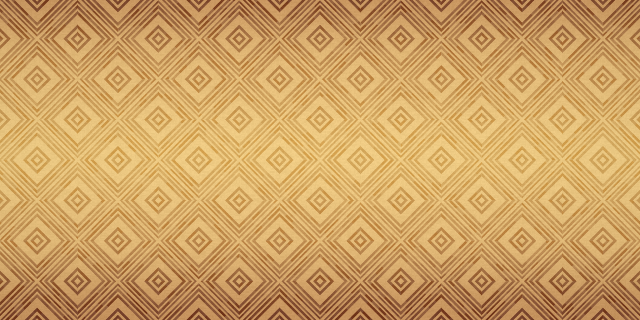
Reproduce this pattern procedurally as a Shadertoy shader.

```glsl
// Golden lattice of concentric diamonds with patchy stripes, darkening to brown at top and bottom.

const float PERIOD = 0.2526;   // diamond spacing, in canvas heights
const int BAND_COUNT = 5;
// Inner and outer radius of each band, in lattice cells
const vec2 BANDS[BAND_COUNT] = vec2[](
    vec2(0.042, 0.085), vec2(0.128, 0.174),
    vec2(0.300, 0.343), vec2(0.375, 0.418), vec2(0.446, 0.476));

float hash(vec2 p) {
    return fract(sin(dot(p, vec2(127.1, 311.7))) * 43758.5453);
}

// Coverage of a band with softened edges
float bandMask(float radius, vec2 band, float blur) {
    return smoothstep(band.x - blur, band.x + blur, radius)
         - smoothstep(band.y - blur, band.y + blur, radius);
}

// Random tone that is constant along a segment, with a smoothed change at its end
float segmentTone(float position, float seed, float blur) {
    float index = floor(position);
    float change = smoothstep(1.0 - blur, 1.0, position - index);
    return mix(hash(vec2(index, seed)), hash(vec2(index + 1.0, seed)), change);
}

// Fine cloth grain, centred on zero
float grain(vec2 p) {
    float fleck = hash(floor(p * 256.0)) - 0.5;
    float thread = hash(vec2(floor(p.y * 200.0), floor(p.x * 45.0))) - 0.5;
    return 0.6 * fleck + 0.4 * thread;
}

// Blend from the bright middle through a mid tone to the dark edge
vec3 ramp(vec3 middle, vec3 between, vec3 edge, float t) {
    return mix(mix(middle, between, smoothstep(0.0, 0.65, t)), edge, smoothstep(0.5, 1.0, t));
}

// Stripe coverage in x, orange tint in y
vec2 diamondStripes(vec2 lattice, float blur) {
    vec2 cell = floor(lattice);
    vec2 local = lattice - cell - 0.5;
    vec2 size = abs(local);
    float radius = max(size.x, size.y);
    bool steep = size.x > size.y;
    float along = steep ? local.y : local.x;
    float side = steep ? 2.0 + sign(local.x) : 6.0 + sign(local.y);
    float cellSeed = dot(cell, vec2(17.0, 43.0));

    vec2 stripes = vec2(0.0);
    for (int i = 0; i < BAND_COUNT; i++) {
        float seed = cellSeed + side * 5.3 + float(i) * 2.7;
        float tone = segmentTone(along * 6.0 + hash(vec2(seed, 9.0)), seed, min(blur * 12.0, 0.9));
        float variation = i < 2 ? 0.18 : 0.42;
        float mask = bandMask(radius, BANDS[i], blur);
        stripes += mask * vec2(1.0 - variation * (1.0 - tone), smoothstep(0.55, 0.95, tone));
    }
    return stripes;
}

void mainImage(out vec4 fragColor, in vec2 fragCoord) {
    vec2 p = (fragCoord - 0.5 * iResolution.xy) / iResolution.y;
    vec2 lattice = vec2(p.x + p.y, p.x - p.y) / PERIOD;
    float blur = 0.75 / (iResolution.y * PERIOD);

    // Vertical shading, deeper toward the bottom
    float shade = clamp(abs(p.y - 0.02) * (p.y < 0.02 ? 1.92 : 1.88), 0.0, 1.0);
    vec3 ground = ramp(vec3(0.94, 0.80, 0.52), vec3(0.89, 0.73, 0.47), vec3(0.78, 0.58, 0.37), shade);
    vec3 ink = ramp(vec3(0.82, 0.64, 0.34), vec3(0.70, 0.49, 0.27), vec3(0.42, 0.21, 0.14), shade);

    // Stripes over the ground
    vec2 stripes = diamondStripes(lattice, blur);
    vec3 color = mix(ground, ink, stripes.x);
    color += stripes.y * vec3(0.01, -0.015, -0.045);

    // Cloth grain and slight falloff toward the sides
    color += 0.045 * grain(p + 2.0);
    color *= 1.0 - 0.03 * p.x * p.x;
    fragColor = vec4(clamp(color, 0.0, 1.0), 1.0);
}
```
